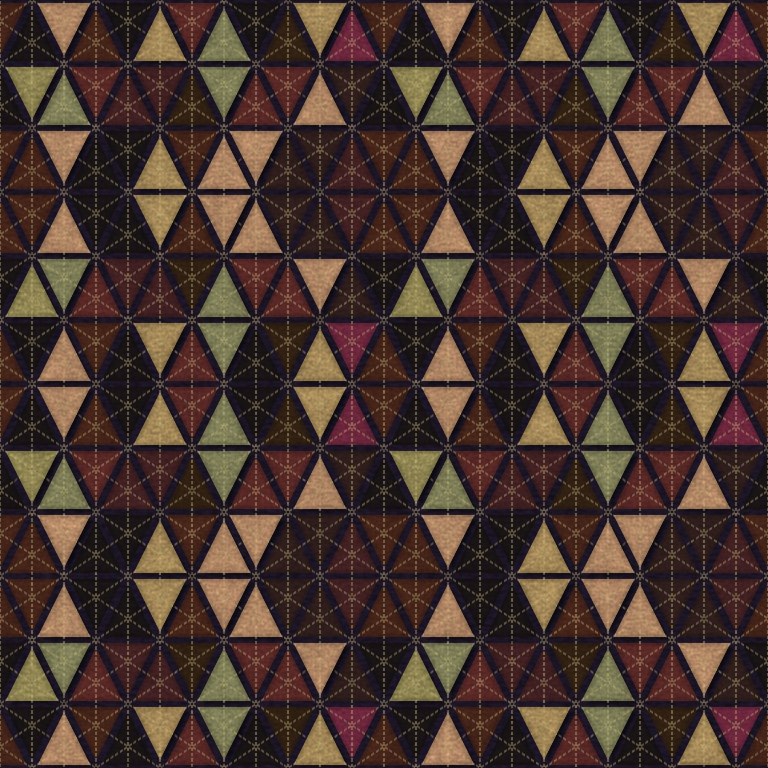
Write a Shadertoy shader that draws this pattern.

```glsl
// Felt patchwork of triangles on dark cloth, quilted with dashed stitches.
// A skewed lattice finds each triangle; a 12 x 6 block, mirrored top to bottom,
// picks its colour. Wrapping gradient noise adds the nap of the cloth.

const float GRID = 12.0;              // triangle bases across, rows down
const vec3 SEAM = vec3(0.105, 0.080, 0.140);
const vec3 THREAD = vec3(0.72, 0.65, 0.44);
const int FIRST_RAISED = 7;           // felts from here on are light and raised

const vec3 FELT[11] = vec3[11](
    vec3(0.095, 0.078, 0.085),        // black
    vec3(0.180, 0.115, 0.110),        // umber
    vec3(0.190, 0.125, 0.075),        // dark olive
    vec3(0.270, 0.140, 0.100),        // rust
    vec3(0.255, 0.125, 0.135),        // wine
    vec3(0.345, 0.155, 0.150),        // brick
    vec3(0.430, 0.150, 0.240),        // magenta
    vec3(0.690, 0.520, 0.390),        // peach
    vec3(0.640, 0.530, 0.340),        // tan
    vec3(0.560, 0.520, 0.320),        // straw
    vec3(0.490, 0.490, 0.340));       // sage

const int BLOCK[36] = int[36](
    3, 0, 7, 3, 0, 8, 5, 10, 0, 2, 8, 6,
    0, 9, 10, 5, 4, 4, 2, 10, 5, 5, 7, 1,
    3, 3, 7, 0, 0, 8, 3, 7, 7, 1, 1, 4);

vec2 gradientAt(vec2 cell, vec2 period) {
    cell = mod(cell, period);
    float angle = 6.2832 * fract(sin(dot(cell, vec2(127.1, 311.7))) * 43758.5);
    return vec2(cos(angle), sin(angle));
}

// Gradient noise, about -0.7 to 0.7, repeating once over the canvas
float noise(vec2 uv, vec2 period) {
    vec2 p = uv * period, i = floor(p), f = p - i;
    vec2 w = f * f * f * (f * (f * 6.0 - 15.0) + 10.0);
    vec2 e = vec2(1, 0);
    float a = dot(gradientAt(i, period), f);
    float b = dot(gradientAt(i + e.xy, period), f - e.xy);
    float c = dot(gradientAt(i + e.yx, period), f - e.yx);
    float d = dot(gradientAt(i + e.xx, period), f - e.xx);
    return mix(mix(a, b, w.x), mix(c, d, w.x), w.y);
}

// Distance to the nearest whole number
float toLine(float t) { return abs(fract(t + 0.5) - 0.5); }

// Lattice cell: half-column of the triangle centre, and row
ivec2 cellOf(vec2 p) {
    float column = floor(p.x - 0.5 * p.y) + floor(p.x + 0.5 * p.y) + 2.0;
    return ivec2(mod(vec2(column, floor(p.y)), 2.0 * GRID));
}

int feltOf(ivec2 cell) {
    int row = cell.y % 6;
    return BLOCK[min(row, 5 - row) * 12 + cell.x % 12];
}

// Distance inside the patch, measured from the edge of its seam
float insetOf(vec2 p) {
    float sides = min(toLine(p.x - 0.5 * p.y), toLine(p.x + 0.5 * p.y)) / 1.118;
    return min(sides - 0.056, toLine(p.y) - 0.044);
}

// One family of dashed stitches; dist is in row heights
float stitch(float dist, float along, float px) {
    float line = 1.0 - smoothstep(0.004, 0.010 + px, dist);
    float dash = smoothstep(0.12, 0.24, toLine(along));
    return line * dash;
}

float stitches(vec2 p, float px) {
    float upright = stitch(toLine(2.0 * p.x) / 2.0, p.y * 12.0, px);
    float rising = stitch(toLine(1.5 * p.y - p.x) / 1.803, p.x * 14.0, px);
    float falling = stitch(toLine(1.5 * p.y + p.x) / 1.803, p.x * 14.0, px);
    return max(upright, 0.85 * max(rising, falling));
}

// Soft shadow thrown down and to the right by raised patches
float shadow(vec2 p, ivec2 cell, float patchMask) {
    vec2 source = p - vec2(0.075, -0.060);
    ivec2 caster = cellOf(source);
    float raised = feltOf(caster) >= FIRST_RAISED ? 1.0 : 0.0;
    float onSelf = caster == cell ? patchMask : 0.0;
    return raised * (1.0 - onSelf) * smoothstep(-0.02, 0.08, insetOf(source));
}

void mainImage(out vec4 fragColor, in vec2 fragCoord) {
    vec2 uv = fragCoord / iResolution.xy;
    vec2 p = uv * GRID - vec2(0.5, 0.0);
    float px = GRID / iResolution.y;

    // Patches and seams
    ivec2 cell = cellOf(p);
    float inset = insetOf(p);
    float patchMask = smoothstep(-0.5 * px, 0.5 * px, inset);
    vec3 felt = FELT[feltOf(cell)] * mix(0.84, 1.0, smoothstep(0.0, 0.09, inset));
    vec3 color = mix(SEAM, felt, patchMask);
    color *= 1.0 - 0.5 * shadow(p, cell, patchMask);

    // Stitching
    color = mix(color, THREAD, 0.5 * stitches(p, px));

    // Nap: fine grain, horizontal fibres and broad mottling
    float grain = noise(uv, vec2(256.0));
    float fibre = noise(uv + 0.37, vec2(96.0, 240.0));
    float mottle = noise(uv, vec2(30.0));
    color *= 1.0 + 0.17 * grain + mix(0.40, 0.15, patchMask) * fibre + 0.10 * mottle;
    fragColor = vec4(clamp(color, 0.0, 1.0), 1.0);
}
```
